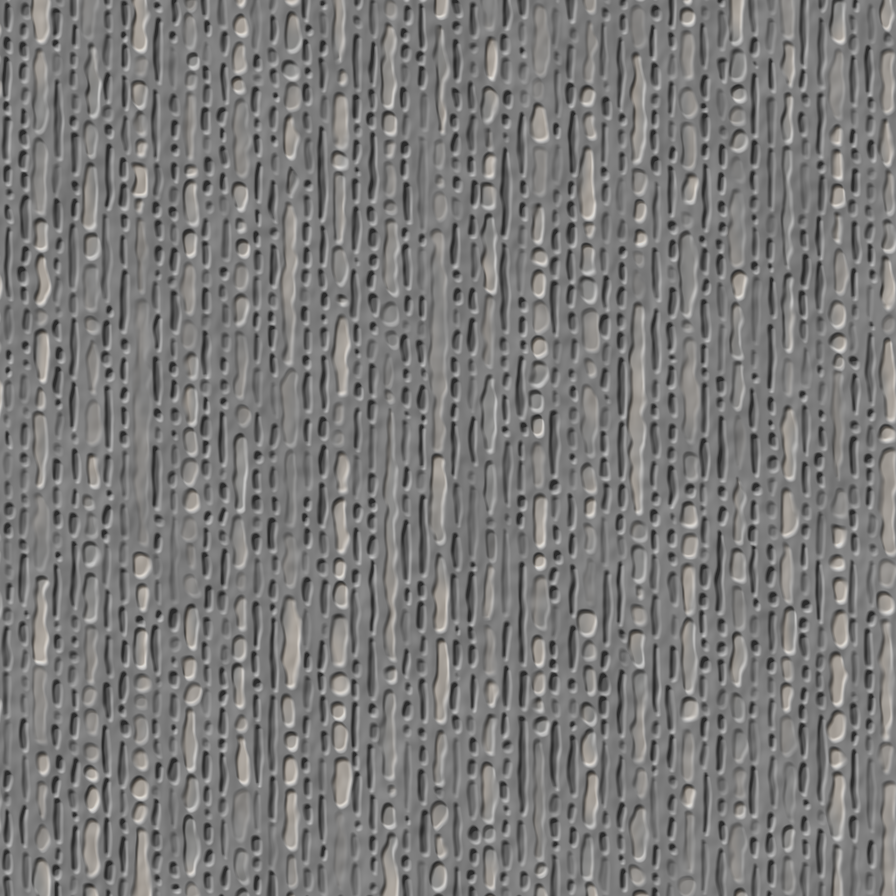
Give the GLSL for this texture, as a WebGL 1 fragment shader.

```glsl
precision highp float;
uniform vec2 u_resolution;

float hash(vec2 p) {
  vec3 q = fract(p.xyx * vec3(0.1031, 0.1030, 0.0973));
  q += dot(q, q.yzx + 33.33);
  return fract((q.x + q.y) * q.z);
}

float noise(vec2 p) {
  vec2 i = floor(p), f = fract(p);
  f = f * f * (3.0 - 2.0 * f);
  return mix(mix(hash(i), hash(i + vec2(1, 0)), f.x),
             mix(hash(i + vec2(0, 1)), hash(i + vec2(1, 1)), f.x), f.y);
}

// Jittered end between two slots of a column
float joint(float column, float k) {
  return k + 0.65 * hash(vec2(column + 31.0, k + 80.0));
}

// A joint may be left open, merging its two cells into a longer slot
float isOpen(float column, float k, float chance) {
  return step(hash(vec2(column + 157.0, k + 60.0)), chance);
}

// x: depth of the narrow slots, y: depth of the wide slots
vec2 slots(vec2 p) {
  p += 0.0035 * (vec2(noise(p * vec2(75, 60)), noise(p * 70.0 + 19.0)) - 0.5);
  float ragged = noise(p * vec2(95, 65) + 7.0) - 0.5;
  vec2 depth = vec2(0);
  for (int i = -1; i <= 1; i++) {
    float column = floor(p.x * 54.0) + float(i);
    float wide = step(1.5, mod(column, 3.0));
    float cell = mix(0.025, 0.031, wide);
    float chance = mix(0.27, 0.42, wide);
    float y = p.y / cell + 9.0 * hash(vec2(column + 5.0, 7.0));
    float low = floor(y);
    low -= step(y, joint(column, low));
    float high = low + 1.0;
    for (int j = 0; j < 10; j++) {
      low -= isOpen(column, low, chance);
      high += isOpen(column, high, chance);
    }
    float bottom = joint(column, low), top = joint(column, high);
    float seed = hash(vec2(column + 211.0, low + 90.0));
    float shift = hash(vec2(low + 17.0, column + 120.0));
    float halfLength = 0.5 * (top - bottom) * cell - 0.001 - 0.004 * shift * (1.0 - 0.5 * wide);
    float radius = mix(0.0028 + 0.0015 * seed, 0.004 + 0.0042 * sqrt(seed), wide);
    radius = max(min(radius, halfLength * 0.65), 0.0012);
    float core = max(halfLength - radius, 0.0);
    vec2 d = vec2(p.x - (column + 0.4 + 0.2 * shift) / 54.0,
                  (y - 0.5 * (top + bottom)) * cell);
    float taper = 0.45 * radius * d.y * d.y / (halfLength * halfLength + 0.00002);
    float dist = length(vec2(d.x, max(abs(d.y) - core, 0.0))) - radius + taper;
    dist += mix(0.0015, 0.0055, wide) * ragged;
    float strength = smoothstep(-0.4, 0.7, hash(vec2(low + 40.0, column + 300.0)));
    float pit = strength * smoothstep(0.0025, -0.0025, dist);
    float pale = wide * smoothstep(0.0035, 0.0055, radius);
    depth = max(depth, pit * vec2(1.0 - pale, pale));
  }
  return depth;
}

float height(vec2 p) {
  vec2 s = slots(p);
  return 0.3 * noise(p * vec2(120, 75)) - max(s.x, s.y);
}

void main() {
  vec2 p = gl_FragCoord.xy / u_resolution;
  vec2 depth = slots(p);

  // Grey face with faint upright streaks and broad mottling
  float grain = noise(p * vec2(130, 55)) - 0.5;
  float mottle = noise(p * vec2(27, 14) + 70.0) - 0.5;
  vec3 color = vec3(0.488 + 0.045 * grain + 0.04 * mottle);

  // Dark narrow slots and pale floors in the wide ones
  color -= 0.14 * depth.x;
  float pale = smoothstep(0.15, 0.75, noise(p * vec2(54, 16) + 40.0));
  vec3 floorColor = mix(vec3(0.53, 0.53, 0.525), vec3(0.66, 0.635, 0.605), pale);
  color = mix(color, floorColor + 0.06 * grain, depth.y);

  // Relief lit from the upper left
  vec2 toLight = vec2(-0.0012, 0.0024);
  float slope = height(p + toLight) - height(p - toLight);
  color -= 0.31 * max(slope, 0.0);
  color += 0.25 * max(-slope, 0.0);

  gl_FragColor = vec4(clamp(color, 0.17, 0.85), 1.0);
}
```
